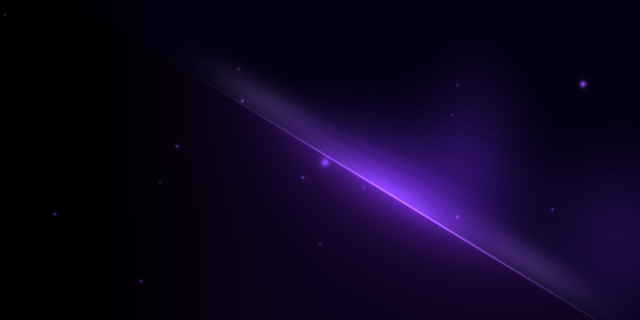
Reproduce this background procedurally as a WebGL 2 fragment shader.

```glsl
#version 300 es
precision highp float;
// A violet light breaking over a diagonal edge in dark space, with scattered sparks.

#define CENTER vec2(1.224, 0.389)   // brightest place on the edge
#define EDGE_DIR vec2(0.854, -0.520) // direction of the edge
#define EDGE_WIDTH 0.0032
#define HALO_HEIGHT 0.22
#define UNDER_DEPTH 0.06
#define SPARK_COUNT 14
#define STREAK_AMOUNT 0.12

uniform vec2 u_resolution;
out vec4 outColor;

const vec3 NAVY = vec3(0.008, 0.0, 0.055);
const vec3 PLUM = vec3(0.050, 0.008, 0.110);
const vec3 DEEP = vec3(0.24, 0.09, 0.48);
const vec3 VIOLET = vec3(0.40, 0.16, 0.71);
const vec3 PALE = vec3(0.66, 0.43, 0.90);
const vec3 MIST = vec3(0.15, 0.11, 0.20);

float hash(float n) {
    return fract(sin(n * 127.1) * 43758.5453);
}

float noise(float x) {
    float i = floor(x);
    float f = fract(x);
    return mix(hash(i), hash(i + 1.0), f * f * (3.0 - 2.0 * f));
}

// Soft elliptical blob, 1 at its middle
float blob(vec2 offset, vec2 radius) {
    vec2 q = offset / radius;
    return exp(-dot(q, q));
}

// Small bright point with a faint glow around it
float spark(vec2 offset, float radius) {
    float d = length(offset) / radius;
    return exp(-d * d) + 0.3 * exp(-d * 0.9);
}

// Dark space on both sides of the edge
vec3 background(vec2 p, float above) {
    vec3 upper = NAVY * smoothstep(0.05, 0.5, p.x);
    vec3 lower = PLUM * smoothstep(0.15, 1.05, p.x);
    return mix(lower, upper, above);
}

// Light above the edge: e.x runs along it, e.y away from it
vec3 upperLight(vec2 p, vec2 e) {
    float streak = noise(90.0 * e.y / (1.3 + e.x)) - 0.5;
    float halo = blob(vec2(e.x - 0.4 * e.y, e.y), vec2(0.32, HALO_HEIGHT));
    float plume = blob(p - vec2(1.48, 0.55), vec2(0.15, 0.24));
    float haze = blob(p - vec2(1.94, 0.24), vec2(0.24, 0.26));
    float mist = blob(vec2(abs(e.x) - 0.48, e.y - 0.045), vec2(0.20, 0.05));
    float core = blob(e, vec2(0.34, 0.095));
    float flare = exp(-max(e.y, 0.0) / 0.045) * exp(-pow(e.x / 0.23, 2.0));
    vec3 glow = DEEP * (0.85 * halo + 0.36 * plume + 0.42 * haze);
    glow += VIOLET * 0.45 * core + PALE * 0.36 * flare + MIST * mist;
    return glow * (1.0 + STREAK_AMOUNT * streak);
}

// Shallower light spilling below the edge
vec3 lowerLight(vec2 e) {
    float depth = max(-e.y, 0.0);
    float spill = exp(-depth / UNDER_DEPTH) * exp(-pow(e.x / 0.34, 2.0));
    float wide = blob(e, vec2(0.5, 0.22));
    return VIOLET * 0.8 * spill + DEEP * 0.18 * wide;
}

// Two large sparks and a random scatter of small ones
float sparks(vec2 p, float aspect) {
    float sum = 0.9 * spark(p - vec2(1.822, 0.737), 0.009);
    sum += 0.6 * spark(p - vec2(1.016, 0.492), 0.012);
    for (int i = 0; i < SPARK_COUNT; i++) {
        float seed = float(i) * 3.0 + 1.0;
        vec2 place = vec2(hash(seed) * aspect, hash(seed + 1.0));
        float size = hash(seed + 2.0);
        sum += mix(0.3, 0.65, size) * spark(p - place, mix(0.003, 0.005, size));
    }
    return sum;
}

void main() {
    vec2 p = gl_FragCoord.xy / u_resolution.y;
    float aspect = u_resolution.x / u_resolution.y;
    vec2 offset = p - CENTER;
    vec2 e = vec2(dot(offset, EDGE_DIR), dot(offset, vec2(-EDGE_DIR.y, EDGE_DIR.x)));
    float soft = max(0.003, 1.0 / u_resolution.y);
    float above = smoothstep(-soft, soft, e.y);

    vec3 color = background(p, above);
    color += mix(lowerLight(e), upperLight(p, e), above);

    // Bright rim on the edge
    float rim = exp(-pow(e.y / EDGE_WIDTH, 2.0)) * exp(-pow((e.x - 0.1) / 0.5, 2.0));
    color += PALE * 0.5 * rim;

    color += mix(VIOLET, PALE, 0.3) * sparks(p, aspect);
    outColor = vec4(min(color, vec3(1.0)), 1.0);
}
```
